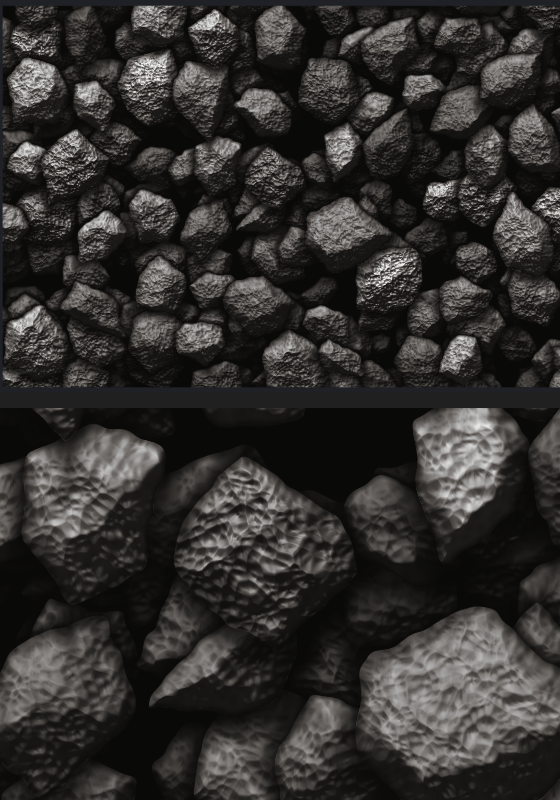
Top: the whole. Bottom: its middle third, enlarged.
Reproduce this texture procedurally as a Shadertoy shader.

```glsl
// A heap of broken coal: layered angular lumps, lit from above, with deep dark gaps.

#define FINE_CELL 0.100     // spacing of the buried lumps, in canvas heights
#define COARSE_CELL 0.162   // spacing of the lumps on top
#define LAYERS 4
#define FACETS 6
#define EDGE_HARDNESS 15.0  // higher gives crisper ridges
#define SHADOW_REACH 0.042
#define CHIP_SCALE 36.0
#define GRIT_SCALE 115.0
#define EXPOSURE 0.66
#define GAP_COLOR vec3(0.035, 0.034, 0.029)
#define FRAME_COLOR vec3(0.12, 0.13, 0.15)

const float TAU = 6.2831853;

vec2 hash2(vec2 p) {
    vec3 v = fract(p.xyx * vec3(0.1031, 0.1030, 0.0973));
    v += dot(v, v.yzx + 33.33);
    return fract((v.xx + v.yz) * v.zy);
}

// Distance to the nearest scattered point
float cellular(vec2 p) {
    vec2 cell = floor(p), f = p - cell;
    float nearest = 4.0;
    for (int y = -1; y <= 1; y++)
    for (int x = -1; x <= 1; x++) {
        vec2 o = vec2(x, y);
        vec2 r = o + hash2(cell + o + 71.0) - f;
        nearest = min(nearest, dot(r, r));
    }
    return sqrt(nearest);
}

// Chipped, gritty relief of the coal surface
float relief(vec2 p) {
    return 0.30 * cellular(p * CHIP_SCALE) / CHIP_SCALE
         + 0.42 * cellular(p * GRIT_SCALE) / GRIT_SCALE;
}

// Layered sines that roughen the outlines
vec2 roughen(vec2 p) {
    return p + 0.0030 * sin(p.yx * 47.0 + 2.0 * sin(p * 31.0))
             + 0.0013 * sin(p.yx * 139.0 + 3.0 * sin(p * 83.0));
}

// Soft minimum of slanted planes: xy = slope, z = height (negative outside)
vec3 lump(vec2 q, vec2 seed) {
    vec2 tilt = (hash2(seed + 5.3) - 0.5) * 0.9;
    float total = exp(-EDGE_HARDNESS * (0.5 + dot(q, tilt)));
    vec2 slope = tilt * total;
    for (int i = 0; i < FACETS; i++) {
        vec2 rnd = hash2(seed + float(i) * 7.7 + 13.0);
        float angle = (float(i) + 0.75 * rnd.x) * TAU / float(FACETS);
        vec2 dir = vec2(cos(angle), sin(angle));
        float steep = mix(0.5, 2.1, rnd.y);
        float reach = 0.82 + 0.2 * fract(rnd.x * 9.0 + rnd.y * 5.0);
        float weight = exp(-EDGE_HARDNESS * steep * (reach - dot(q, dir)));
        slope -= steep * dir * weight;
        total += weight;
    }
    return vec3(slope / total, -log(total) / EDGE_HARDNESS);
}

void mainImage(out vec4 fragColor, in vec2 fragCoord) {
    float px = 1.0 / iResolution.y;
    vec2 uv = fragCoord * px;
    vec2 p = roughen(uv);

    vec2 slope = vec2(0.0);
    float light = 0.0;   // ambient openness times the tone of the lump
    float gloss = 0.0;

    // Pile the lumps from the bottom layer to the top
    for (int k = 0; k < LAYERS; k++) {
        float rise = float(k) / float(LAYERS - 1);
        float size = mix(FINE_CELL, COARSE_CELL, rise);
        vec2 grid = p / size + float(k) * vec2(17.37, 29.61);
        vec2 home = floor(grid);
        for (int y = -1; y <= 1; y++)
        for (int x = -1; x <= 1; x++) {
            vec2 id = home + vec2(x, y);
            vec2 seed = id + float(k) * 53.0;
            vec2 rnd = hash2(seed + 3.1), look = hash2(seed + 41.9);
            if (hash2(seed + 87.0).x > 0.78) continue;

            // Local frame of the lump
            float radius = mix(0.38, 0.62, rnd.x), aspect = mix(0.62, 1.0, rnd.y);
            float turn = TAU * look.x, c = cos(turn), s = sin(turn);
            mat2 frame = mat2(c, s, -s, c);
            vec2 q = frame * (grid - id - mix(vec2(0.15), vec2(0.85), hash2(seed)));
            q /= radius * vec2(1.0, aspect);
            if (dot(q, q) > 6.8) continue;

            vec3 form = lump(q, seed);
            vec2 grad = (form.xy / vec2(1.0, aspect)) * frame;
            float steep = max(length(grad), 0.05);
            float d = form.z / steep * radius * size;

            // Contact shadow, wider beneath the lump
            float below = 0.5 + 0.5 * grad.y / steep;
            float reach = SHADOW_REACH * mix(0.3, 1.0, below);
            light *= mix(0.12, 1.0, smoothstep(-0.1 * reach, reach, -d));

            float mask = smoothstep(-0.8 * px, 0.8 * px, d);
            float tone = mix(0.35, 1.0, rise) * mix(0.7, 1.25, look.y);
            tone *= mix(0.45, 1.0, smoothstep(0.0, 0.16, form.z));
            slope = mix(slope, grad, mask);
            light = mix(light, tone, mask);
            gloss = mix(gloss, smoothstep(0.62, 1.0, rnd.y), mask);
        }
    }

    // Surface grain and light
    float e = 0.0025, base = relief(p);
    vec2 bump = vec2(relief(p + vec2(e, 0.0)), relief(p + vec2(0.0, e))) - base;
    vec3 normal = normalize(vec3(-slope - bump / e * (1.0 + 0.6 * gloss), 1.0));
    float lit = max(dot(normal, normalize(vec3(-0.22, 0.72, 0.66))), 0.0);
    float grain = 0.78 + 0.42 * cellular(p * GRIT_SCALE * 0.8 + 9.0);
    float value = light * grain * EXPOSURE * (0.09 + 0.84 * pow(lit, 1.4));
    value += light * light * (0.05 + 0.28 * gloss) * pow(lit, 9.0);

    // Warm greys that turn neutral in the highlights
    vec3 tint = mix(vec3(1.02, 0.965, 0.935), vec3(1.0), smoothstep(0.25, 0.7, value));
    vec3 color = GAP_COLOR + tint * value * 0.97;

    // Thin dark frame on the left, bottom and top
    float inset = min(min(uv.x - 0.007, uv.y - 0.012), 0.985 - uv.y);
    color = mix(FRAME_COLOR, color, smoothstep(-px, px, inset));
    fragColor = vec4(min(color, 1.0), 1.0);
}
```
